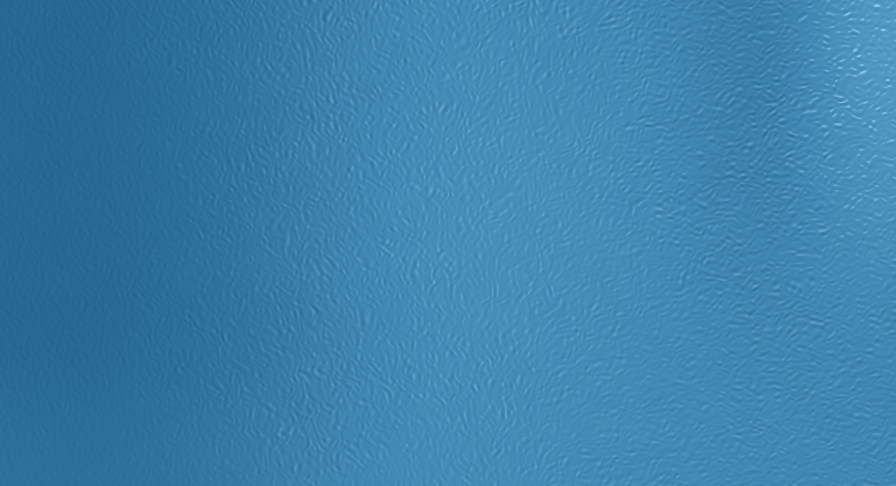
This texture is drawn by a WebGL 1 fragment shader. Its source:

```glsl
precision highp float;
// Blue grained leather with a soft sheen and fine directional creases.
uniform vec2 u_resolution;

const vec3 DEEP_BLUE = vec3(0.145, 0.403, 0.563);
const vec3 MID_BLUE = vec3(0.25, 0.53, 0.70);
const vec3 PALE_BLUE = vec3(0.34, 0.62, 0.78);
const vec3 GLINT = vec3(0.22, 0.20, 0.17);
const float GRAIN_CELLS = 54.0;    // crease cells per canvas height
const float STEEP_ANGLE = 1.85;    // crease direction left of centre
const float FLAT_ANGLE = 0.2;      // crease direction at the right
const float ANGLE_SPREAD = 1.5;
const float SMOOTH_RELIEF = 0.028; // relief of the dark left side
const float ROUGH_RELIEF = 0.105;  // relief of the lit leather
const float MOTTLE = 0.35;         // share of the relief in soft blotches

float hash(vec2 p) {
  vec3 q = fract(vec3(p.xyx) * 0.1031);
  q += dot(q, q.yzx + 33.33);
  return fract((q.x + q.y) * q.z);
}

float noise(vec2 p) {
  vec2 i = floor(p), f = fract(p);
  f = f * f * (3.0 - 2.0 * f);
  return mix(mix(hash(i), hash(i + vec2(1.0, 0.0)), f.x),
             mix(hash(i + vec2(0.0, 1.0)), hash(i + 1.0), f.x), f.y);
}

float bell(float x, float centre, float width) {
  float d = (x - centre) / width;
  return exp(-d * d);
}

// Sum of small wave packets whose crests run along the given angle.
float creases(vec2 p, float angle) {
  vec2 cell = floor(p);
  float sum = 0.0;
  for (int y = -1; y <= 1; y++) {
    for (int x = -1; x <= 1; x++) {
      for (int k = 0; k < 2; k++) {
        vec2 id = cell + vec2(float(x), float(y));
        vec2 seed = id + float(k) * 71.7 + 19.0;
        vec2 d = p - id - vec2(hash(seed), hash(seed + 37.3));
        float window = max(0.0, 1.0 - dot(d, d));
        float a = angle + ANGLE_SPREAD * (hash(seed + 81.1) - 0.5);
        float freq = mix(6.5, 11.0, hash(seed + 113.9));
        float phase = 6.2832 * hash(seed + 157.3);
        sum += window * window * sin(dot(d, vec2(-sin(a), cos(a))) * freq + phase);
      }
    }
  }
  return sum;
}

// Broad light: dark left, bright middle, soft fold and lit right corner.
float sheen(vec2 uv) {
  float tone = 0.47 * smoothstep(0.06, 0.54, uv.x);
  tone += 0.18 * bell(uv.x, 0.56, 0.19) * bell(uv.y, 0.55, 0.45);
  tone -= 0.13 * bell(uv.x, 0.83, 0.08) * smoothstep(0.15, 0.9, uv.y);
  tone += 0.40 * smoothstep(0.85, 1.0, uv.x) * smoothstep(0.2, 0.95, uv.y);
  tone += 0.13 * (1.0 - uv.x) * (1.0 - smoothstep(0.0, 0.35, uv.y));
  return tone + 0.03;
}

vec3 leather(float tone) {
  vec3 low = mix(DEEP_BLUE, MID_BLUE, clamp(tone * 2.0, -0.3, 1.0));
  return mix(low, PALE_BLUE, clamp(tone * 2.0 - 1.0, 0.0, 1.3));
}

void main() {
  vec2 uv = gl_FragCoord.xy / u_resolution;
  vec2 p = gl_FragCoord.xy / u_resolution.y;

  // Crease direction turns from steep to flat across the hide.
  float turn = smoothstep(0.42, 0.85, uv.x + 0.15 * (noise(p * 5.0) - 0.5));
  float angle = mix(STEEP_ANGLE, FLAT_ANGLE, turn);
  vec2 warp = vec2(noise(p * 30.0), noise(p * 30.0 + 40.0)) - 0.5;
  float grain = creases(p * GRAIN_CELLS + 0.5 * warp, angle);

  // Relief is strongest where the light grazes the surface.
  float rough = smoothstep(0.08, 0.45, uv.x) * mix(0.75, 1.0, uv.y);
  float relief = mix(SMOOTH_RELIEF, ROUGH_RELIEF, rough);
  float patches = 0.75 + 0.5 * noise(p * 9.0 + 13.0);
  float mottle = noise(p * 34.0) + noise(p * 17.0 + 7.0) - 1.0;

  float tone = sheen(uv) + relief * (patches * grain + MOTTLE * mottle);

  // Small bright glints on the crests, densest in the right corner.
  float corner = smoothstep(0.84, 1.0, uv.x) * smoothstep(0.3, 0.9, uv.y);
  float crest = smoothstep(0.7, 2.0, grain);
  float glint = crest * patches * (0.2 * rough + 0.45 * corner);

  gl_FragColor = vec4(leather(tone) + GLINT * glint, 1.0);
}
```
